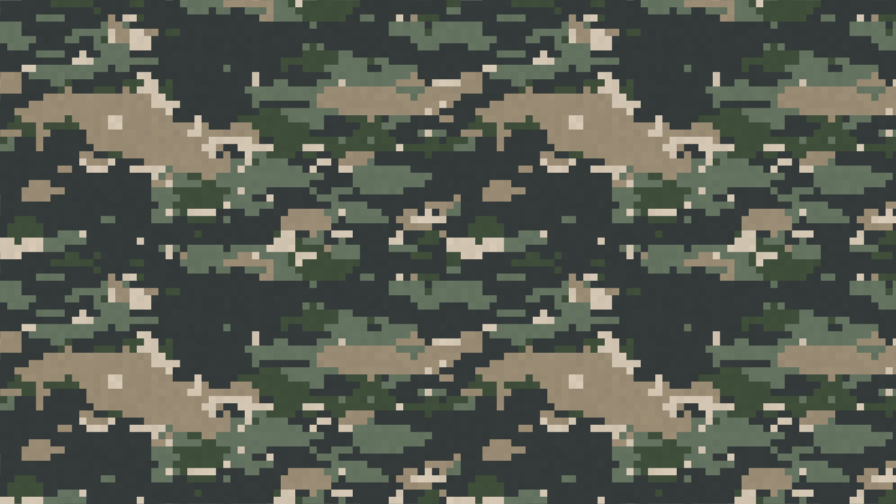
This pattern is drawn by a WebGL 1 fragment shader. Its source:

```glsl
precision highp float;

uniform vec2 u_resolution;

const float ROWS = 70.0;            // square cells over the canvas height
const vec2 TILE = vec2(64.0, 36.0); // cells before the cloth repeats

const vec3 CHARCOAL = vec3(0.205, 0.227, 0.228);
const vec3 SAGE = vec3(0.390, 0.448, 0.375);
const vec3 FOREST = vec3(0.245, 0.305, 0.225);
const vec3 TAN = vec3(0.600, 0.543, 0.452);
const vec3 CREAM = vec3(0.825, 0.775, 0.700);

float hash(vec2 p, float seed) {
  vec3 q = fract(vec3(p, seed) * vec3(0.1031, 0.1130, 0.0973));
  q += dot(q, q.yzx + 33.33);
  return fract((q.x + q.y) * q.z);
}

// Random value of a lattice point, wrapped at the tile border
float latticeValue(vec2 point, vec2 period, float seed) {
  return hash(floor(mod(point + 0.5, period)), seed);
}

// Seamless value noise whose grains measure "size" cells
float tileNoise(vec2 cell, vec2 size, float seed) {
  vec2 period = TILE / size;
  vec2 p = cell / size;
  vec2 i = floor(p);
  vec2 f = fract(p);
  f = f * f * (3.0 - 2.0 * f);
  float a = latticeValue(i, period, seed);
  float b = latticeValue(i + vec2(1.0, 0.0), period, seed);
  float c = latticeValue(i + vec2(0.0, 1.0), period, seed);
  float d = latticeValue(i + vec2(1.0, 1.0), period, seed);
  return mix(mix(a, b, f.x), mix(c, d, f.x), f.y);
}

// Ragged patch: broad shape, smaller lobes and short flat streaks
float patchMask(vec2 cell, vec2 size, float seed, float threshold) {
  vec2 p = cell + floor(seed * vec2(3.0, 5.0));
  float n = 0.55 * tileNoise(p, size, seed)
          + 0.27 * tileNoise(p, size * 0.5, seed + 11.0)
          + 0.18 * tileNoise(p, vec2(2.0, 1.0), seed + 23.0);
  return step(threshold, n);
}

vec3 cellColor(vec2 cell) {
  // Shared drift gathers patches and leaves open dark areas
  float drift = 0.2 * (tileNoise(cell, vec2(16.0, 9.0), 41.0) - 0.5);

  vec3 color = CHARCOAL;
  color = mix(color, SAGE, patchMask(cell, vec2(8.0, 4.0), 3.0, 0.578 - drift));
  color = mix(color, FOREST, patchMask(cell, vec2(8.0, 4.0), 7.0, 0.660 - drift));
  color = mix(color, TAN, patchMask(cell, vec2(8.0, 4.0), 13.0, 0.662 - drift));
  color = mix(color, CREAM, patchMask(cell, vec2(4.0, 3.0), 19.0, 0.715 - drift));

  // Slight dye variation
  float dye = hash(mod(cell, TILE), 57.0) - 0.5;
  return color * (1.0 + 0.05 * dye);
}

void main() {
  vec2 p = gl_FragCoord.xy / u_resolution.y * ROWS - 0.5;
  vec2 cell = floor(p);

  // Blend neighbouring cells over about one pixel
  float softness = 1.3 * max(ROWS / u_resolution.y, 0.15);
  vec2 blend = clamp((fract(p) - 0.5) / softness + 0.5, 0.0, 1.0);

  vec3 lower = mix(cellColor(cell), cellColor(cell + vec2(1.0, 0.0)), blend.x);
  vec3 upper = mix(cellColor(cell + vec2(0.0, 1.0)), cellColor(cell + vec2(1.0, 1.0)), blend.x);
  gl_FragColor = vec4(mix(lower, upper, blend.y), 1.0);
}
```
